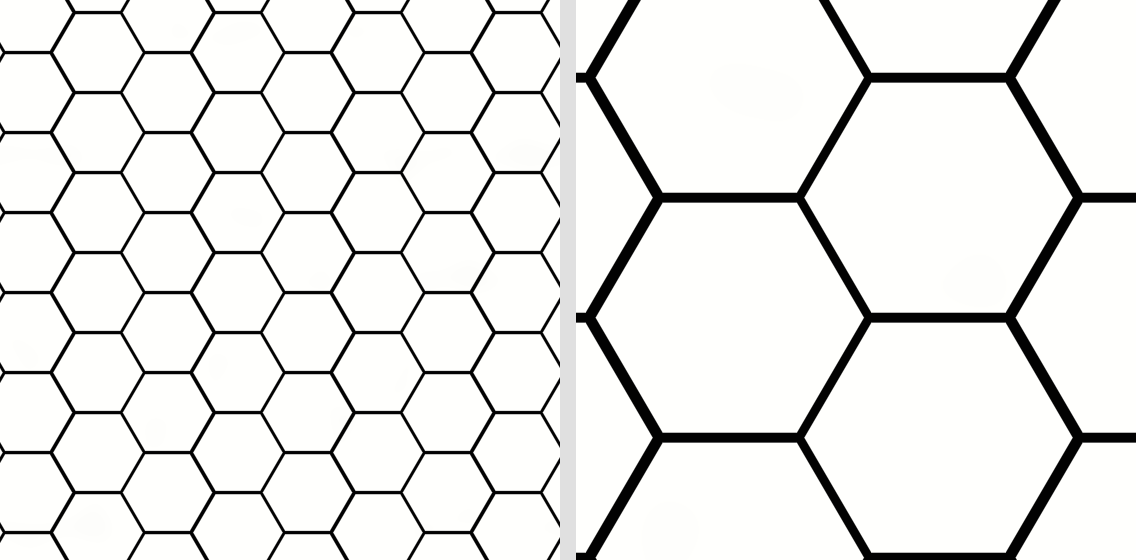
Left, the full canvas; right, a detail of the centre.
This pattern is drawn by a WebGL 2 fragment shader. Its source:

```glsl
#version 300 es
precision highp float;

uniform vec2 u_resolution;
out vec4 fragColor;

const vec2 REPEATS = vec2(4.0, 7.0);
const vec2 FIRST_CENTRE = vec2(0.698, 0.343); // in repeats
const vec3 PAPER = vec3(1.0, 1.0, 0.992);
const vec3 INK = vec3(0.008);
const float FLAT_WIDTH = 0.0059;
const float THICK_WIDTH = 0.0066;
const float THIN_WIDTH = 0.0053;
const float SMUDGE_CELLS = 9.0;
const float SMUDGE_STRENGTH = 0.012;

// Unit gradient for a lattice point
vec2 latticeGradient(vec2 cell) {
    uvec2 k = uvec2(cell);
    uint h = k.x * 1597u + k.y * 51749u + 17u;
    h = (h ^ (h >> 15u)) * 73244u + 4391u;
    h = (h ^ (h >> 13u)) * 48271u;
    float angle = 6.28319 * float((h >> 8u) & 1023u) / 1024.0;
    return vec2(cos(angle), sin(angle));
}

// Gradient noise that wraps after a whole number of cells
float wrappedNoise(vec2 p, float period) {
    vec2 i = floor(p);
    vec2 f = p - i;
    vec2 t = f * f * f * (f * (f * 6.0 - 15.0) + 10.0);
    vec4 corner;
    for (int n = 0; n < 4; n++) {
        vec2 o = vec2(n & 1, n >> 1);
        corner[n] = dot(latticeGradient(mod(i + o, period)), f - o);
    }
    return mix(mix(corner.x, corner.y, t.x), mix(corner.z, corner.w, t.x), t.y);
}

// Offset from the nearest centre of a wrapped lattice, in canvas units
vec2 offsetFromCentre(vec2 uv, vec2 centre, vec2 repeats) {
    return (fract(uv * repeats - centre + 0.5) - 0.5) / repeats;
}

// Inner distances to the flat (x) and slanted (y) sides of a hexagon
vec2 hexSides(vec2 q, vec2 repeats) {
    float radius = 1.0 / (3.0 * repeats.x);
    float halfHeight = 0.5 / repeats.y;
    vec2 normal = normalize(vec2(halfHeight, 0.5 * radius));
    vec2 a = abs(q);
    return vec2(halfHeight - a.y, normal.x * radius - dot(normal, a));
}

// Signed distance to the outline of one hexagon, negative within the line
float outline(vec2 sides, float flatWidth, float slantWidth) {
    return min(sides.x - 0.5 * flatWidth, sides.y - 0.5 * slantWidth);
}

// Two interleaved hexagon columns; slanted lines alternate in weight
float honeycomb(vec2 uv, vec2 repeats, vec2 centre) {
    vec2 qa = offsetFromCentre(uv, centre, repeats);
    vec2 qb = offsetFromCentre(uv, centre + 0.5, repeats);
    vec2 sidesA = hexSides(qa, repeats);
    vec2 sidesB = hexSides(qb, repeats);
    bool inA = min(sidesA.x, sidesA.y) > min(sidesB.x, sidesB.y);
    vec2 sides = inA ? sidesA : sidesB;
    bool thick = inA ? qa.x < 0.0 : qb.x > 0.0;
    return outline(sides, FLAT_WIDTH, thick ? THICK_WIDTH : THIN_WIDTH);
}

void main() {
    vec2 uv = gl_FragCoord.xy / u_resolution;
    float pixel = 1.0 / min(u_resolution.x, u_resolution.y);

    // Paper with barely visible smudges
    float noise = wrappedNoise(uv * SMUDGE_CELLS, SMUDGE_CELLS);
    vec3 paper = PAPER - SMUDGE_STRENGTH * smoothstep(0.3, 0.7, noise);

    // Ink lines
    float d = honeycomb(uv, REPEATS, FIRST_CENTRE);
    float ink = 1.0 - smoothstep(-0.75 * pixel, 0.75 * pixel, d);
    fragColor = vec4(mix(paper, INK, ink), 1.0);
}
```
